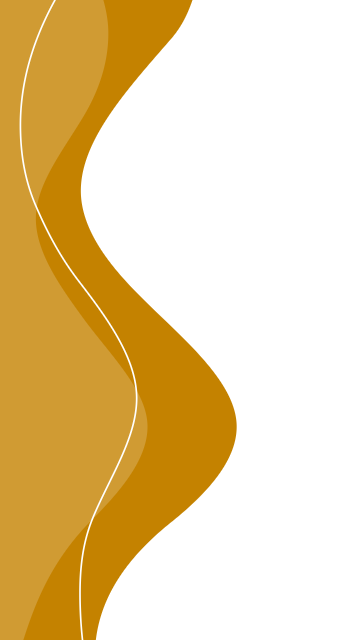
A Shadertoy shader for this background:

```glsl
// Layered golden waves on white, crossed by a thin white ribbon line.

const int KNOTS = 8;

// Smooth curve x(y) through knots (y, x, dx/dy); returns position and slope.
vec2 curveAt(vec3 knots[KNOTS], float y) {
    vec3 a = knots[0], b = knots[1];
    for (int i = 1; i < KNOTS - 1; i++) {
        if (y > knots[i].x) { a = knots[i]; b = knots[i + 1]; }
    }
    float span = b.x - a.x;
    float t = (y - a.x) / span, s = 1.0 - t;
    float rise = b.y - a.y;
    float x = a.y + rise * t * t * (3.0 - 2.0 * t)
            + span * t * s * (a.z * s - b.z * t);
    float slope = 6.0 * t * s * rise / span
                + a.z * s * (1.0 - 3.0 * t) + b.z * t * (3.0 * t - 2.0);
    return vec2(x, slope);
}

// Approximate signed distance to a curve, negative on its left.
float curveDistance(vec3 knots[KNOTS], vec2 p) {
    vec2 c = curveAt(knots, p.y);
    return (p.x - c.x) / sqrt(1.0 + c.y * c.y);
}

void mainImage(out vec4 fragColor, in vec2 fragCoord) {
    // Layout grid: 768 units per canvas height, y running down from the top
    float pixel = 768.0 / iResolution.y;
    vec2 p = vec2(fragCoord.x, iResolution.y - fragCoord.y) * pixel;

    vec3 outerWave[KNOTS] = vec3[KNOTS](
        vec3(0, 231, -0.35), vec3(47, 205, -0.87),
        vec3(229, 97, 0), vec3(347, 160, 0.97),
        vec3(397, 211, 1.03), vec3(512, 284, 0),
        vec3(627, 205, -1.25), vec3(768, 115, -0.12));
    vec3 innerWave[KNOTS] = vec3[KNOTS](
        vec3(0, 124, 0.28), vec3(40, 130, 0),
        vec3(140, 100, -0.6), vec3(262, 43, 0),
        vec3(382, 100, 0.73), vec3(512, 177, 0),
        vec3(622, 112, -1.0), vec3(768, 28, -0.32));
    vec3 ribbon[KNOTS] = vec3[KNOTS](
        vec3(0, 66, -0.55), vec3(150, 24.5, 0),
        vec3(247, 43, 0.43), vec3(338, 95, 0.77),
        vec3(478, 164, 0), vec3(620, 112, -0.42),
        vec3(712, 96, 0), vec3(768, 99, 0.11));

    // Coverage of each layer, softened over one pixel
    float outer = clamp(0.5 - curveDistance(outerWave, p) / pixel, 0.0, 1.0);
    float inner = clamp(0.5 - curveDistance(innerWave, p) / pixel, 0.0, 1.0);
    float line = clamp(0.5 - (abs(curveDistance(ribbon, p)) - 1.0) / pixel, 0.0, 1.0);

    // Paint from back to front
    vec3 white = vec3(1.0);
    vec3 gold = vec3(0.77, 0.51, 0.0);
    vec3 paleGold = vec3(0.816, 0.608, 0.2);
    vec3 color = mix(white, gold, outer);
    color = mix(color, paleGold, inner);
    color = mix(color, white, line);
    fragColor = vec4(color, 1.0);
}
```
